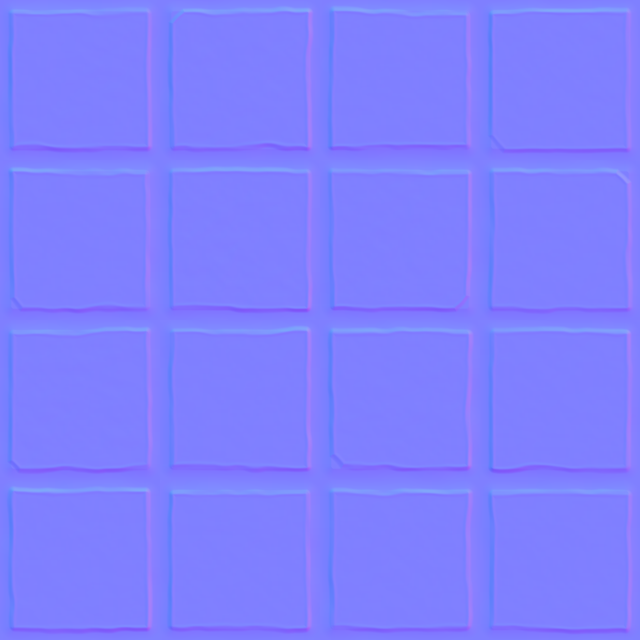
A Shadertoy shader for this texture map:

```glsl
// Tangent-space normal map of a square grid of worn, raised tiles.
// Each tile is a warped box distance turned into a height: a soft groove,
// a steep rim with a small lip, and faint grain; its slope gives the normal.

#define TILES 4.0          // repeats across and down
#define HALF_SIZE 0.43     // half tile width, in cells
#define CORNER 0.018       // corner radius
#define WARP vec2(0.022, 0.036) // edge wander
#define RIM_WIDTH 0.034    // width of the steep rim
#define RIM_DROP 0.0036    // height lost over the rim
#define LIP_HEIGHT 0.0008  // raised line just inside the rim
#define GROOVE_SLOPE 0.105 // slope of the joint beside the rim
#define GRAIN 0.0007       // surface unevenness
#define CHIP_CHANCE 0.14   // share of corners broken off

float hash(vec2 p) {
    return fract(sin(dot(p, vec2(127.1, 311.7))) * 43758.545);
}

// Smooth value noise centred on zero
float noise(vec2 p) {
    vec2 i = floor(p), f = fract(p);
    f = f * f * f * (f * (f * 6.0 - 15.0) + 10.0);
    float low = mix(hash(i), hash(i + vec2(1, 0)), f.x);
    float high = mix(hash(i + vec2(0, 1)), hash(i + vec2(1, 1)), f.x);
    return mix(low, high, f.y) - 0.5;
}

float roundedBox(vec2 p) {
    vec2 q = abs(p) - HALF_SIZE + CORNER;
    return length(max(q, 0.0)) + min(max(q.x, q.y), 0.0) - CORNER;
}

// Distance to the irregular tile outline; p is measured from the cell centre
float wornTile(vec2 p, vec2 seed) {
    vec2 s = p + seed;
    vec2 wander = vec2(noise(s * 4.3), noise(s * 4.3 + 57.0));
    wander += 0.38 * vec2(noise(s * 11.0 + 19.0), noise(s * 11.0 + 83.0));
    vec2 q = p + WARP * wander;
    float d = roundedBox(q);

    // Diagonal breaks at a few corners
    vec2 corner = seed + 3.0 * step(0.0, p);
    float chip = step(hash(corner + 5.0), CHIP_CHANCE);
    float cut = chip * mix(0.05, 0.10, hash(corner + 9.0));
    float diagonal = (abs(q.x) + abs(q.y) - 2.0 * HALF_SIZE + cut) * 0.707;
    return mix(d, max(d, diagonal), chip);
}

float height(vec2 p, vec2 seed) {
    float d = wornTile(p, seed);

    // Joint flattens out halfway to the next tile
    float reach = 0.5 - HALF_SIZE;
    float t = clamp(roundedBox(p), 0.0, reach);
    float h = -GROOVE_SLOPE * (t - t * t / (2.0 * reach));

    // Rim strength wanders along the edge
    float strength = 1.0 + 0.7 * noise(p * 5.0 + seed + 31.0);
    h -= RIM_DROP * strength * smoothstep(-0.4, 0.6, d / RIM_WIDTH);
    float lip = (d + 0.014) / 0.011;
    h += LIP_HEIGHT * strength * exp(-lip * lip);

    // Grain differs from tile to tile and fades at the rim
    float grain = noise(p * vec2(9.0, 13.0) + seed) + 0.4 * noise(p * 25.0 + seed);
    float amount = GRAIN * mix(0.3, 1.0, hash(seed + 2.0));
    return h + amount * grain * (1.0 - smoothstep(-0.06, 0.0, d));
}

void mainImage(out vec4 fragColor, in vec2 fragCoord) {
    vec2 grid = fragCoord / iResolution.xy * TILES;
    vec2 seed = mod(floor(grid), TILES) * 17.0 + 11.0;
    vec2 p = fract(grid) - 0.5;

    // Central differences within one cell
    vec2 e = vec2(0.005, 0.0);
    vec2 slope = vec2(height(p + e.xy, seed) - height(p - e.xy, seed),
                      height(p + e.yx, seed) - height(p - e.yx, seed)) / (2.0 * e.x);
    vec3 normal = normalize(vec3(-slope, 1.0));
    fragColor = vec4(0.5 + 0.5 * normal, 1.0);
}
```
